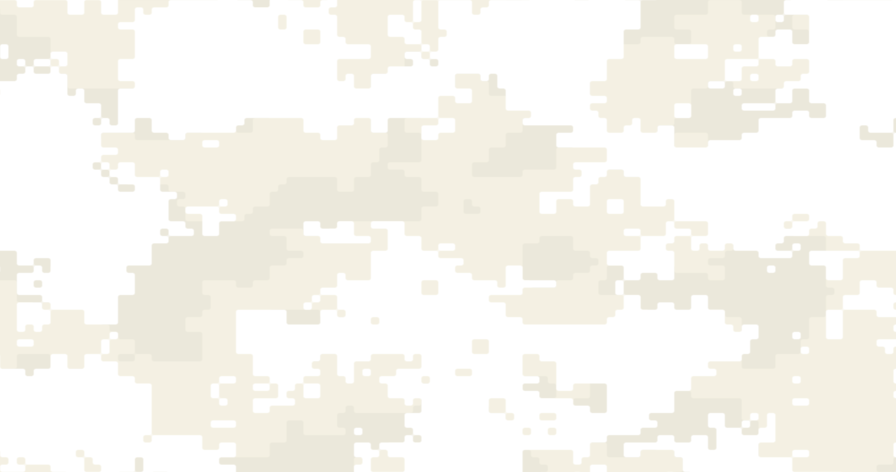
Reproduce this pattern procedurally as a WebGL 2 fragment shader.

```glsl
#version 300 es
precision highp float;
// Pale digital camouflage: cream and grey-beige blocks scattered over white.
// Layered value noise is sampled once per grid cell, some cells are merged into
// larger blocks, and the cell masks are blended into soft, rounded corners.

uniform vec2 u_resolution;
out vec4 fragColor;

float hash(vec2 p) {
    return fract(sin(dot(p, vec2(127.1, 311.7))) * 43758.5453);
}

float valueNoise(vec2 p) {
    vec2 i = floor(p);
    vec2 f = smoothstep(0.0, 1.0, fract(p));
    float low = mix(hash(i), hash(i + vec2(1.0, 0.0)), f.x);
    float high = mix(hash(i + vec2(0.0, 1.0)), hash(i + 1.0), f.x);
    return mix(low, high, f.y);
}

// Centre of the block owning a cell: a 2x2 square, a wide pair or the cell alone
vec2 blockCentre(vec2 cell) {
    vec2 block = floor(cell / 2.0);
    vec2 merged = block * 2.0 + 1.0;
    vec2 single = cell + 0.5;
    float kind = hash(block + 71.0);
    if (kind < 0.42) return merged;
    if (kind < 0.74) return vec2(merged.x, single.y);
    return single;
}

// x: patch coverage, y: darker shade, each 0 or 1 for a whole cell
vec2 cellMasks(vec2 cell, vec2 grid) {
    vec2 centre = blockCentre(cell);
    vec2 p = centre / grid;
    float patches = 0.55 * valueNoise(p * vec2(5.0, 7.5) + 13.0)
                  + 0.27 * valueNoise(p * vec2(13.0, 18.0) + 47.0)
                  + 0.18 * hash(centre + 5.3);
    float shade = 0.72 * valueNoise(p * vec2(6.0, 10.5) + 89.0)
                + 0.28 * valueNoise(p * vec2(15.0, 22.0) + 31.0);
    return vec2(step(0.522, patches), step(0.54, shade));
}

void main() {
    vec2 uv = gl_FragCoord.xy / u_resolution.y;
    vec2 grid = vec2(56.0, 64.0);

    // Blend the four nearest cells, with a steep ramp to keep blocks square
    vec2 q = uv * grid - 0.5;
    vec2 corner = floor(q);
    vec2 ramp = smoothstep(0.18, 0.82, fract(q));
    vec2 masks = vec2(0.0);
    for (int y = 0; y < 2; y++) {
        for (int x = 0; x < 2; x++) {
            vec2 side = vec2(x, y);
            vec2 weight = mix(1.0 - ramp, ramp, side);
            masks += weight.x * weight.y * cellMasks(corner + side, grid);
        }
    }
    masks = smoothstep(0.2, 0.8, masks);

    // Colours
    vec3 white = vec3(1.0);
    vec3 cream = vec3(0.957, 0.943, 0.889);
    vec3 beige = vec3(0.922, 0.910, 0.859);
    vec3 patchColour = mix(cream, beige, masks.y);
    fragColor = vec4(mix(white, patchColour, masks.x), 1.0);
}
```
